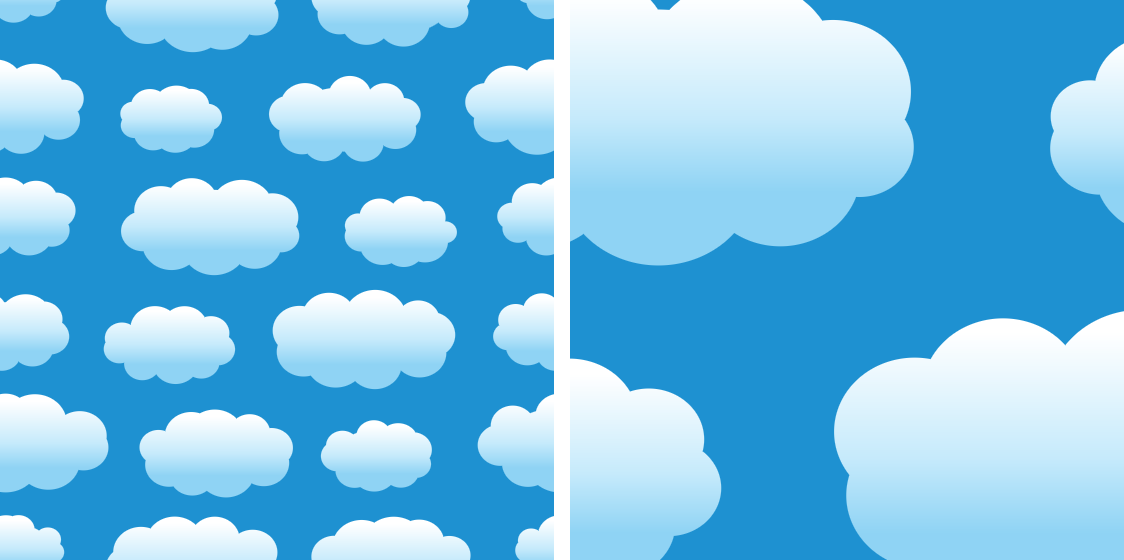
Left: the whole. Right: its middle third, enlarged.
This pattern is drawn by a WebGL 1 fragment shader. Its source:

```glsl
precision highp float;
// Seamless sky of puffy clouds: a wrapped lattice of clouds whose widths follow
// a phase wave, so large ones sit beside small ones. Each cloud is a body ellipse
// ringed by round lobes, shaded from white at the top to pale blue below.
uniform vec2 u_resolution;

const float TAU = 6.2831853;

const vec3 SKY = vec3(0.118, 0.569, 0.820);
const vec3 CLOUD_TOP = vec3(1.0);
const vec3 CLOUD_MIDDLE = vec3(0.775, 0.918, 0.985);
const vec3 CLOUD_BASE = vec3(0.560, 0.828, 0.957);
const vec3 SHADE_STOPS = vec3(0.08, 0.50, 0.75); // heights from top: white, middle, base

const int COLUMNS = 3;
const int ROWS = 5;
const int LOBES = 9;

const float MEAN_WIDTH = 0.272;
const float WIDTH_SWING = 0.075;
const float WIDTH_JITTER = 0.03;
const float HEIGHT_BASE = 0.05;    // height = base + slope * width
const float HEIGHT_SLOPE = 0.38;
const float SIZE_PHASE = 0.52;     // turns
const float ROW_SHIFT = 0.07;
const float COLUMN_STAGGER = 0.015;
const vec2 PLACE_JITTER = vec2(0.02, 0.016);

const float LOBE_STRETCH = 1.10;   // lobes are slightly wider than tall
const float LOBE_TURN_JITTER = 0.45;
const float BODY_FILL = 0.74;

float hash(vec2 p) {
  vec3 q = fract(vec3(p.xyx) * vec3(0.1031, 0.1030, 0.0973));
  q += dot(q, q.yzx + 33.33);
  return fract((q.x + q.y) * q.z);
}

// Shortest offset on the unit torus
vec2 wrapOffset(vec2 d) {
  return d - floor(d + 0.5);
}

// Distance to a cloud of half size e, centred at the origin
float cloudDistance(vec2 p, vec2 e, float seed) {
  vec2 body = e * BODY_FILL;
  float d = (length(p / body) - 1.0) * body.y;
  vec2 stretch = vec2(LOBE_STRETCH, 1.0);
  float start = hash(vec2(seed, 3.0));
  for (int i = 0; i < LOBES; i++) {
    vec2 id = vec2(float(i) + 11.0, seed);
    float jitter = (hash(id) - 0.5) * LOBE_TURN_JITTER;
    float angle = TAU * (float(i) + start + jitter) / float(LOBES);
    vec2 direction = vec2(cos(angle), sin(angle));
    // Lobes at the ends stand closer together, so they are smaller
    float size = mix(0.38, 0.56, abs(direction.y));
    float r = e.y * size * mix(0.78, 1.18, hash(id + 40.0));
    vec2 centre = (e - r * stretch) * direction;
    d = min(d, length((p - centre) / stretch) - r);
  }
  return d;
}

// Vertical shading, t runs from 0 at the top to 1 at the bottom
vec3 cloudColour(float t) {
  float upper = clamp((t - SHADE_STOPS.x) / (SHADE_STOPS.y - SHADE_STOPS.x), 0.0, 1.0);
  float lower = clamp((t - SHADE_STOPS.y) / (SHADE_STOPS.z - SHADE_STOPS.y), 0.0, 1.0);
  return mix(mix(CLOUD_TOP, CLOUD_MIDDLE, upper), CLOUD_BASE, lower);
}

void main() {
  vec2 uv = gl_FragCoord.xy / u_resolution;
  float pixel = 1.0 / min(u_resolution.x, u_resolution.y);
  vec3 colour = SKY;

  for (int row = 0; row < ROWS; row++) {
    for (int column = 0; column < COLUMNS; column++) {
      vec2 cell = vec2(float(column), float(row));
      float seed = cell.x + cell.y * float(COLUMNS) + 1.0;

      // Size: the wave keeps the total width of every row nearly constant
      float phase = TAU * (cell.x / 3.0 + cell.y * 0.4 + SIZE_PHASE);
      float width = MEAN_WIDTH + WIDTH_SWING * cos(phase)
                  + WIDTH_JITTER * (hash(vec2(seed, 71.0)) - 0.5);
      vec2 e = 0.5 * vec2(width, HEIGHT_BASE + HEIGHT_SLOPE * width);

      // Place: the sine term evens out the gaps between unequal neighbours
      vec2 centre = cell / vec2(float(COLUMNS), float(ROWS));
      centre.x += WIDTH_SWING * 0.289 * sin(phase);
      centre.x += ROW_SHIFT * (hash(vec2(cell.y, 17.0)) - 0.5);
      centre.y += COLUMN_STAGGER * cos(TAU * cell.x / 3.0);
      centre += PLACE_JITTER * (vec2(hash(vec2(seed, 5.0)), hash(vec2(seed, 9.0))) - 0.5);

      vec2 p = wrapOffset(uv - centre);
      if (abs(p.x) < e.x + 0.02 && abs(p.y) < e.y + 0.02) {
        float cover = clamp(0.5 - cloudDistance(p, e, seed) / pixel, 0.0, 1.0);
        colour = mix(colour, cloudColour(0.5 - 0.5 * p.y / e.y), cover);
      }
    }
  }
  gl_FragColor = vec4(colour, 1.0);
}
```
